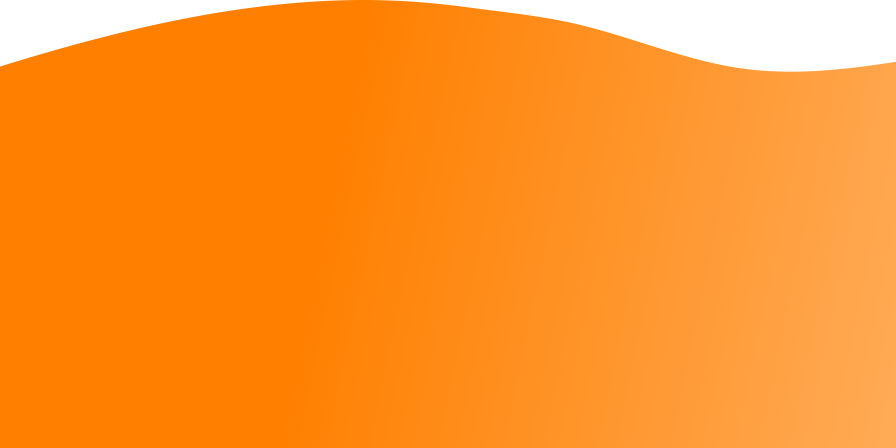
A Shadertoy shader for this background:

```glsl
const vec3 SKY = vec3(1.0);
const vec3 DEEP_ORANGE = vec3(1.0, 0.5, 0.0);
const vec3 PALE_ORANGE = vec3(1.0, 0.67, 0.34);

// Gradient runs along x, tilted slightly with depth
const float GRADIENT_TILT = 0.105;
const float GRADIENT_START = 0.404;
const float GRADIENT_END = 1.105;

// Wave knots: x, depth below the top, slope
const int KNOT_COUNT = 7;
const vec3 KNOTS[KNOT_COUNT] = vec3[KNOT_COUNT](
    vec3(0.0, 0.1485, -0.62),
    vec3(0.406, 0.0, 0.0),
    vec3(0.521, 0.0161, 0.27),
    vec3(0.651, 0.0573, 0.5),
    vec3(0.814, 0.1484, 0.36),
    vec3(0.883, 0.16, 0.0),
    vec3(1.0, 0.138, -0.3)
);

// Cubic Hermite curve between two knots
float hermite(vec3 a, vec3 b, float x) {
    float span = b.x - a.x;
    float t = clamp((x - a.x) / span, 0.0, 1.0);
    float s = 1.0 - t;
    float ends = mix(a.y, b.y, t * t * (3.0 - 2.0 * t));
    return ends + span * t * s * (a.z * s - b.z * t);
}

float waveDepth(float x) {
    float depth = KNOTS[0].y;
    for (int i = 0; i < KNOT_COUNT - 1; i++) {
        if (x >= KNOTS[i].x) depth = hermite(KNOTS[i], KNOTS[i + 1], x);
    }
    return depth;
}

void mainImage(out vec4 fragColor, in vec2 fragCoord) {
    vec2 uv = fragCoord / iResolution.xy;
    float depth = 1.0 - uv.y;

    // Tilted orange gradient
    float along = uv.x + GRADIENT_TILT * depth;
    float blend = clamp((along - GRADIENT_START) / (GRADIENT_END - GRADIENT_START), 0.0, 1.0);
    vec3 orange = mix(DEEP_ORANGE, PALE_ORANGE, blend);

    // Smooth wave edge, one pixel wide
    float coverage = clamp((depth - waveDepth(uv.x)) * iResolution.y + 0.5, 0.0, 1.0);
    fragColor = vec4(mix(SKY, orange, coverage), 1.0);
}
```
